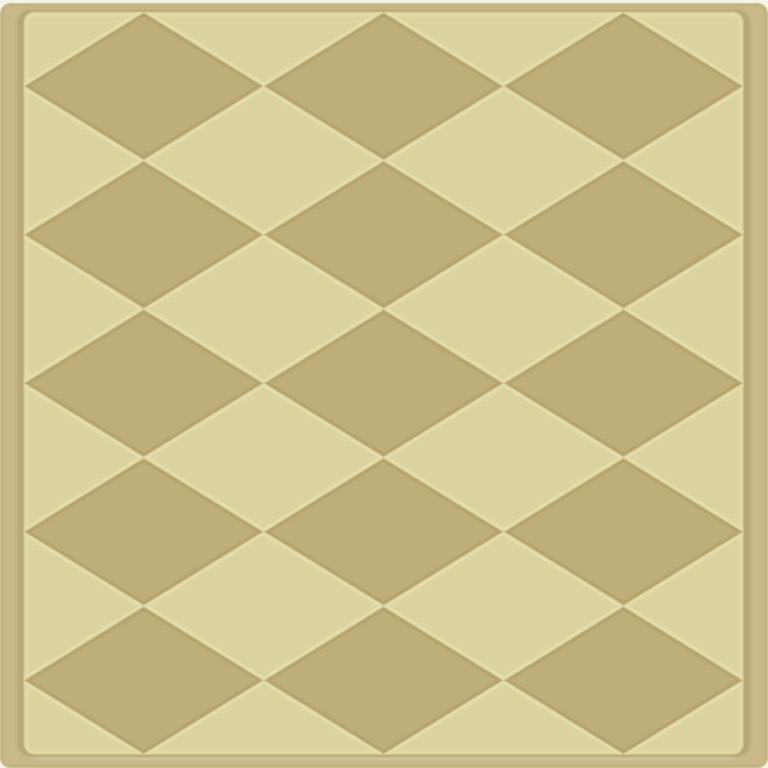
Write a WebGL 2 fragment shader that draws this pattern.

```glsl
#version 300 es
precision highp float;
// Tan and cream harlequin panel, 3 by 5 diamonds, in a bevelled rounded frame.
uniform vec2 u_resolution;
out vec4 fragColor;

const vec2 REPEATS = vec2(3.0, 5.0);
const vec2 PANEL_CENTER = vec2(0.4995, 0.5010);
const vec2 PANEL_HALF = vec2(0.4685, 0.4835);

const vec3 TAN = vec3(0.745, 0.682, 0.467);
const vec3 TAN_EDGE = vec3(0.718, 0.643, 0.427);
const vec3 CREAM = vec3(0.855, 0.827, 0.620);
const vec3 CREAM_EDGE = vec3(0.890, 0.867, 0.667);
const vec3 FRAME = vec3(0.792, 0.729, 0.541);
const vec3 FRAME_SHADE = vec3(0.735, 0.670, 0.470);
const vec3 GROOVE = vec3(0.720, 0.660, 0.460);
const vec3 HIGHLIGHT = vec3(0.840, 0.800, 0.680);
const vec3 BACKDROP = vec3(0.960, 0.950, 0.910);

// Signed distance to a rounded box, negative inside.
float roundedBox(vec2 p, vec2 halfSize, float radius) {
    vec2 q = abs(p) - halfSize + radius;
    return length(max(q, 0.0)) + min(max(q.x, q.y), 0.0) - radius;
}

// Signed distance to the sides of a diamond, negative inside.
float diamond(vec2 p, vec2 halfSize) {
    return (dot(abs(p), halfSize.yx) - halfSize.x * halfSize.y) / length(halfSize);
}

// Smooth coverage of the region where d is negative.
float fill(float d, float soft) {
    return 1.0 - smoothstep(-soft, soft, d);
}

// Soft line of the given half width around d = 0.
float line(float d, float halfWidth, float soft) {
    return fill(abs(d) - halfWidth, soft);
}

vec3 diamondGrid(vec2 p, float panelDist, float soft) {
    vec2 cell = 2.0 * PANEL_HALF / REPEATS;
    vec2 local = (fract((p + PANEL_HALF) / cell) - 0.5) * cell;
    float d = diamond(local, 0.5 * cell - 0.0010);

    // Light border beside each diamond and along the panel rim.
    float border = max(line(d - 0.0026, 0.0022, soft),
                       0.7 * line(panelDist + 0.0040, 0.0022, soft));
    vec3 cream = mix(CREAM, CREAM_EDGE, border);

    // Darker border just inside each diamond.
    vec3 tan_ = mix(TAN, TAN_EDGE, line(d + 0.0024, 0.0022, soft));
    return mix(cream, tan_, fill(d, soft));
}

vec3 frame(vec2 uv, float outerDist, float soft) {
    vec3 color = mix(FRAME, FRAME_SHADE, 0.5 * line(outerDist + 0.0030, 0.0015, soft));

    // Pale gleam below the panel.
    float span = fill(abs(uv.x - 0.5) - 0.455, 0.010);
    color = mix(color, HIGHLIGHT, span * line(uv.y - 0.0125, 0.0020, soft));

    // Sunken groove, wider at the sides than above and below.
    float groove = roundedBox(uv - PANEL_CENTER, PANEL_HALF + vec2(0.0085, 0.0030), 0.018);
    color = mix(color, GROOVE, fill(groove, soft));
    return mix(color, FRAME_SHADE, 0.4 * line(groove - 0.002, 0.001, soft));
}

void main() {
    vec2 uv = gl_FragCoord.xy / u_resolution;
    float pixel = 1.0 / min(u_resolution.x, u_resolution.y);
    float soft = max(0.0018, pixel);

    vec2 p = uv - PANEL_CENTER;
    float outerDist = roundedBox(uv - vec2(0.5, 0.498), vec2(0.5, 0.498), 0.014);
    float panelDist = roundedBox(p, PANEL_HALF, 0.014);

    vec3 color = mix(BACKDROP, frame(uv, outerDist, soft), fill(outerDist, pixel));
    color = mix(color, diamondGrid(p, panelDist, soft), fill(panelDist, soft));
    fragColor = vec4(color, 1.0);
}
```
